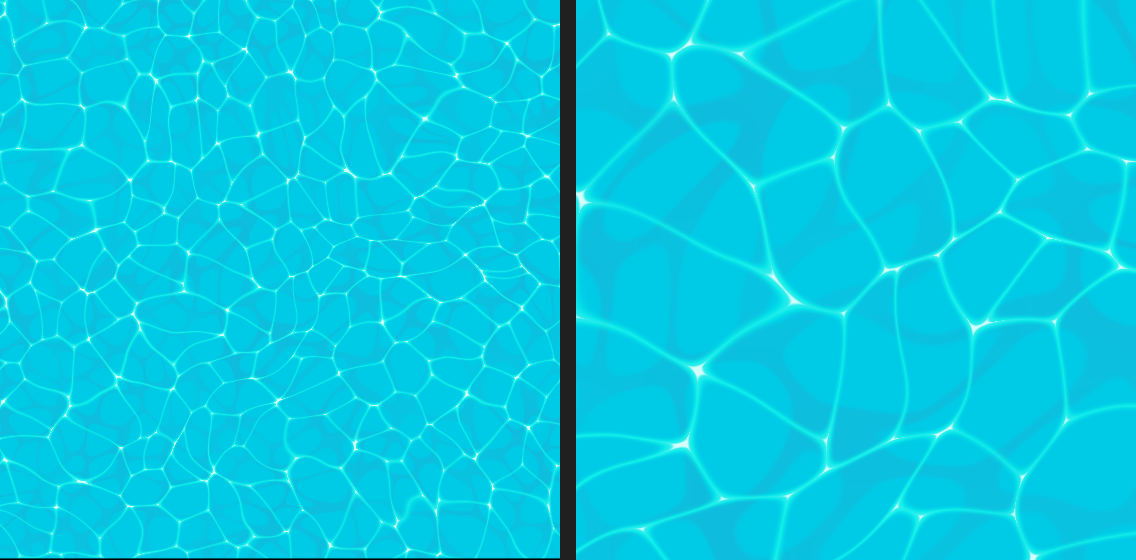
Left, the full canvas; right, a detail of the centre.
A WebGL 1 fragment shader for this texture:

```glsl
precision highp float;
// Sunlit pool water: a bright caustic net over a soft, darker net of shadows.

uniform vec2 u_resolution;

#define CELLS 15.0          // net cells across the canvas
#define JITTER 1.0          // irregularity of the cells
#define WARP 0.38           // bending of the strands
#define CROWDING 1.7        // drift that packs some cells and spreads others
#define LINE_WIDTH 0.027    // strand half width, in cells
#define LINE_ROUNDING 19.0  // lower values round the corners more
#define SHADE_WIDTH 0.032   // shadow half width, in cells
#define SHADE_ROUNDING 9.0
#define WATER vec3(0.0, 0.795, 0.906)
#define SHADE vec3(0.055, 0.742, 0.866)
#define STRAND vec3(0.03, 0.935, 0.915)
#define SPARKLE vec3(0.9, 1.0, 0.99)

vec2 hash2(vec2 p) {
  vec3 q = fract(p.xyx * vec3(0.1031, 0.1030, 0.0973));
  q += dot(q, q.yzx + 33.33);
  return fract((q.xx + q.yz) * q.zy);
}

vec2 noise2(vec2 p) {
  vec2 i = floor(p), f = fract(p);
  f = f * f * (3.0 - 2.0 * f);
  vec2 low = mix(hash2(i), hash2(i + vec2(1.0, 0.0)), f.x);
  vec2 high = mix(hash2(i + vec2(0.0, 1.0)), hash2(i + 1.0), f.x);
  return mix(low, high, f.y);
}

vec2 site(vec2 cell) {
  return cell + 0.5 + JITTER * (hash2(cell + 40.0) - 0.5);
}

// Bends strands locally and varies the cell size broadly.
vec2 ripple(vec2 p, float seed) {
  return p + WARP * (noise2(p * 1.1 + seed) - 0.5)
           + CROWDING * (noise2(p * 0.3 + seed * 2.0) - 0.5);
}

// Smooth distance to the cell borders: zero on a border, negative at a node.
float netDistance(vec2 p, float rounding) {
  vec2 base = floor(p), homeCell = base, home = vec2(0.0);
  float nearest = 100.0;
  for (int y = -1; y <= 1; y++) {
    for (int x = -1; x <= 1; x++) {
      vec2 cell = base + vec2(float(x), float(y));
      vec2 toSite = site(cell) - p;
      float d = dot(toSite, toSite);
      if (d < nearest) {
        nearest = d;
        home = toSite;
        homeCell = cell;
      }
    }
  }
  float sum = 0.0;
  for (int y = -2; y <= 2; y++) {
    for (int x = -2; x <= 2; x++) {
      vec2 toSite = site(homeCell + vec2(float(x), float(y))) - p;
      vec2 across = toSite - home;
      if (dot(across, across) > 0.0001) {
        float border = dot(0.5 * (home + toSite), normalize(across));
        sum += exp(-rounding * border);
      }
    }
  }
  return -log(max(sum, 0.000001)) / rounding;
}

void main() {
  vec2 uv = gl_FragCoord.xy / min(u_resolution.x, u_resolution.y);
  vec2 p = uv * CELLS;

  // Shadow net on the pool floor, uneven in depth
  float shadeDistance = netDistance(ripple(p, 90.0) + vec2(61.4, 23.7), SHADE_ROUNDING);
  float shade = 1.0 - smoothstep(SHADE_WIDTH - 0.025, SHADE_WIDTH + 0.025, shadeDistance);
  shade *= mix(0.35, 1.05, noise2(p * 0.8 + 31.0).x);
  vec3 color = mix(WATER, SHADE, shade);

  // Bright strands, with white sparkles where they meet
  float lineDistance = netDistance(ripple(p, 7.0), LINE_ROUNDING);
  float reach = max(lineDistance, 0.0) / LINE_WIDTH;
  float strength = mix(0.65, 1.0, noise2(p * 0.9 + 55.0).y);
  color = mix(color, STRAND, strength * exp(-reach * reach));
  float core = 1.0 - smoothstep(-0.012, 0.014, lineDistance);
  color = mix(color, SPARKLE, 0.16 * strength * core);
  float node = 1.0 - smoothstep(-0.036, -0.012, lineDistance);
  color = mix(color, SPARKLE, 0.9 * node);

  // Dark rim of the pool along the bottom
  color *= smoothstep(0.0018, 0.0038, uv.y);

  gl_FragColor = vec4(color, 1.0);
}
```
